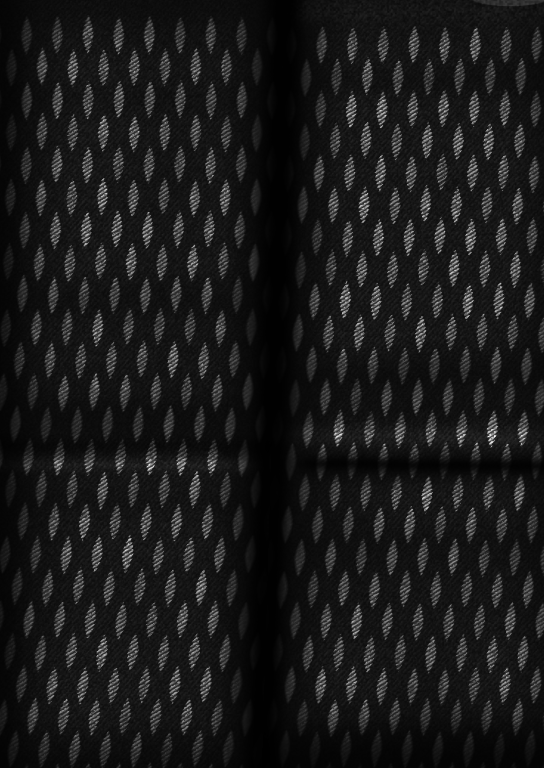
Reproduce this texture procedurally as a WebGL 2 fragment shader.

```glsl
#version 300 es
precision highp float;
// Two folded panels of black woven cloth with staggered rows of pale stitched leaves.
uniform vec2 u_resolution;
out vec4 outColor;

const float TAU = 6.2831853;

float hash(vec2 p) {
  vec3 q = fract(p.xyx * 0.1031);
  q += dot(q, q.yzx + 33.33);
  return fract((q.x + q.y) * q.z);
}

float noise(vec2 p) {
  vec2 i = floor(p), f = fract(p);
  f = f * f * (3.0 - 2.0 * f);
  return mix(mix(hash(i), hash(i + vec2(1, 0)), f.x),
             mix(hash(i + vec2(0, 1)), hash(i + vec2(1, 1)), f.x), f.y);
}

// Soft horizontal band used for creases and folds
float band(float y, float center, float width) {
  float d = (y - center) / width;
  return exp(-d * d);
}

float leftFolds(float y) {
  return 1.0 - 0.65 * band(y, 0.0, 0.06) - 0.3 * band(y, 0.13, 0.02)
    - 0.4 * band(y, 0.39, 0.025) - 0.7 * band(y, 0.55, 0.04)
    - 0.35 * band(y, 0.655, 0.03) - 0.6 * band(y, 1.0, 0.04);
}

float rightFolds(float y) {
  return 1.0 - 0.6 * band(y, 0.0, 0.05) - 0.45 * band(y, 0.105, 0.02)
    - 0.65 * band(y, 0.49, 0.035) - 0.3 * band(y, 0.535, 0.02)
    - 0.9 * band(y, 0.61, 0.02) - 0.4 * band(y, 0.71, 0.04)
    - 0.9 * band(y, 0.985, 0.06);
}

// Coverage (x) and random tone (y) of the staggered leaf lattice
vec2 leaves(vec2 p, float pitch, float blur, float fray) {
  vec2 result = vec2(0.0, 1.0);
  for (int i = 0; i < 2; i++) {
    float parity = float(i);
    float row = 2.0 * round(p.y / pitch * 0.5 - 0.5 * parity) + parity;
    float column = round(p.x / 0.04 - 0.5 * parity);
    vec2 id = vec2(column, row);
    vec2 q = p - vec2((column + 0.5 * parity) * 0.04, row * pitch);
    q.y += (hash(id + 61.0) - 0.5) * 0.003;
    float halfWidth = 0.0064 * (1.0 - pow(abs(q.y) / 0.0245, 1.6));
    float edge = halfWidth - abs(q.x + q.y * 0.03) + fray;
    float cover = smoothstep(-blur, blur, edge)
      * smoothstep(0.026, 0.023, abs(q.y)) * step(0.0, row);
    if (cover > result.x) result = vec2(cover, 0.8 + 0.4 * hash(id + 17.0));
  }
  return result;
}

void main() {
  vec2 p = gl_FragCoord.xy / u_resolution.y;
  p.y = 1.0 - p.y;
  float y = p.y;

  // Panel sides, split by a slanting shadow
  float seam = p.x - (0.371 - 0.03 * y);
  bool isRight = seam > 0.0;
  float reveal = smoothstep(0.006, 0.036, abs(seam));
  float foldY = y + 0.006 * (noise(p * vec2(9, 3)) - 0.5);

  // Light over each panel
  float light;
  if (isRight) {
    light = rightFolds(foldY + 0.01 * (p.x - 0.5)) * smoothstep(0.01, 0.10, seam)
      * smoothstep(0.76, 0.64, p.x);
  } else {
    light = leftFolds(foldY) * smoothstep(0.02, 0.085, -seam)
      * smoothstep(-0.03, 0.12, p.x);
  }
  light = clamp(light * (0.7 + 0.5 * noise(p * 9.0 + 4.0)), 0.0, 1.0);

  // Woven strands and grain
  float grain = noise(p * 520.0);
  float speck = noise(p * 390.0 + 70.0);
  float strand = 0.5 + 0.5 * sin(TAU * (y / 0.0054 + p.x / 0.0085) + 2.0 * grain);
  float twill = 0.5 + 0.5 * sin(TAU * (y / 0.0075 + p.x / 0.0068) + 2.5 * speck);

  // Leaf lattice, drifting sideways down each panel
  vec2 origin = isRight ? vec2(0.4596 - 0.009 * y - 0.0427 * y * y, 0.0586)
                        : vec2(0.0339 + 0.018 * y - 0.078 * y * y, 0.0456);
  vec2 leaf = leaves(p - origin, isRight ? 0.0417 : 0.0423,
    mix(0.0028, 0.0012, light), (strand - 0.5) * 0.0016 * light);

  // Cloth tone, pale thread tone and their blend
  float cloth = 0.028 + 0.022 * light + 0.03 * grain * (0.4 + light)
    + 0.06 * light * twill * speck;
  cloth += 0.05 * band(y, 0.012, 0.02) * float(isRight) * speck;
  float thread = 0.13 + 0.06 * light
    + light * (0.42 * strand * (0.35 + grain) - 0.03) + 0.03 * (speck - 0.5);
  float tone = mix(cloth, thread * leaf.y, leaf.x);

  // Dark crease, thin lit ridges and shadowed borders
  float crease = isRight ? 0.75 * band(foldY, 0.606, 0.009) * smoothstep(0.02, 0.06, seam)
                         : 0.4 * band(foldY, 0.583, 0.012);
  float ridge = isRight ? band(foldY, 0.57, 0.012) : band(foldY, 0.608, 0.008);
  tone *= (1.0 - crease) * (1.0 + 0.5 * ridge);
  tone *= mix(0.08, 1.0, reveal) * mix(0.55, 1.0, smoothstep(0.0, 0.05, p.x));
  tone *= 1.0 - (isRight ? 0.6 : 0.25) * smoothstep(0.92, 1.0, y);

  // Scrap of pale cloth at the top corner
  float scrap = length((p - vec2(0.664, -0.003)) / vec2(0.05, 0.011));
  tone = mix(tone, 0.13 + 0.1 * speck, smoothstep(1.08, 0.92, scrap));
  outColor = vec4(vec3(clamp(tone, 0.0, 1.0)), 1.0);
}
```
